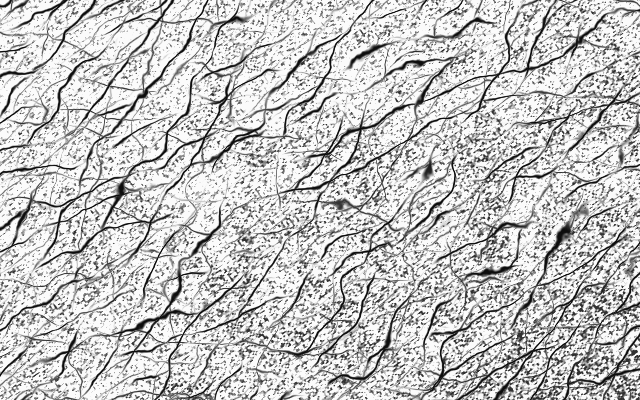
Write a Shadertoy shader that draws this texture.

```glsl
// Black and white leather grain: families of warped, broken creases cross at
// slanted angles to form diamond cells, and fine speckle fills the cells,
// growing denser toward the lower right.

float hash(vec2 p) {
    vec3 q = fract(p.xyx * 0.1031);
    q += dot(q, q.yzx + 33.33);
    return fract((q.x + q.y) * q.z);
}

float noise(vec2 p) {
    vec2 cell = floor(p), f = fract(p);
    f = f * f * (3.0 - 2.0 * f);
    return mix(mix(hash(cell), hash(cell + vec2(1, 0)), f.x),
               mix(hash(cell + vec2(0, 1)), hash(cell + vec2(1, 1)), f.x), f.y);
}

vec2 rotate(vec2 p, float degrees) {
    float a = radians(degrees), c = cos(a), s = sin(a);
    return vec2(c * p.x + s * p.y, c * p.y - s * p.x);
}

// One family of roughly parallel creases: x is ink, y is the bare ridge beside it
vec2 creases(vec2 p, float degrees, float spacing, float halfWidth, float gaps, float seed) {
    vec2 q = rotate(p, degrees);
    float across = q.y / spacing + seed
        + 0.85 * (noise(q * vec2(5.0, 6.0) + seed) - 0.5)
        + 0.50 * (noise(q * vec2(15.0, 13.0) + seed * 2.0) - 0.5)
        + 0.10 * (noise(q * 48.0 + seed) - 0.5);
    float row = floor(across);
    float side = (fract(across) - 0.5 - 0.5 * (hash(vec2(row, seed)) - 0.5)) * spacing;

    // Each crease swells, thins out and breaks along its length
    float strength = smoothstep(gaps - 0.22, gaps + 0.28,
        0.75 * noise(vec2(q.x * 11.0, row * 7.0 + seed))
        + 0.25 * noise(vec2(q.x * 46.0, row * 5.0 + seed)));
    float ragged = 0.0022 * (noise(p * 130.0 + seed) - 0.5);
    float edge = max(0.0022, 0.8 / iResolution.y);
    float width = halfWidth * (0.35 + 0.65 * strength);
    float ink = strength * (1.0 - smoothstep(width - edge, width + edge, abs(side + ragged)));
    float ridge = strength * (1.0 - smoothstep(0.003, 0.007, abs(side - 0.007)));
    return vec2(ink, ridge);
}

void mainImage(out vec4 fragColor, in vec2 fragCoord) {
    vec2 p = fragCoord / iResolution.y;
    vec2 uv = fragCoord / iResolution.xy;

    // Main steep and shallow creases, then fainter cross wrinkles
    vec2 grain = creases(p, 56.0, 0.082, 0.0030, 0.36, 3.0);
    grain = max(grain, creases(p, 23.0, 0.076, 0.0027, 0.40, 17.0));
    grain = max(grain, 0.85 * creases(p, -6.0, 0.088, 0.0020, 0.50, 31.0));
    grain = max(grain, 0.80 * creases(p, 80.0, 0.100, 0.0018, 0.52, 47.0));
    grain = max(grain, 0.70 * creases(p, 40.0, 0.052, 0.0015, 0.56, 59.0));

    // Speckle, slightly drawn out along the slant and thinned in patches
    float dots = noise(rotate(p, 35.0) * vec2(190.0, 260.0));
    float patches = noise(p * 13.0 + 5.0) - 0.5 + 0.6 * (noise(p * 34.0) - 0.5);
    float shade = 0.5 * (uv.x + 1.0 - uv.y) - 0.5;
    float bareness = 0.50 + 0.20 * patches - 0.24 * shade + 0.20 * grain.y;
    float speckle = clamp((dots - bareness) * 1.85, 0.0, 0.85);

    float ink = max(grain.x, speckle);
    fragColor = vec4(vec3(mix(0.985, 0.05, ink)), 1.0);
}
```
